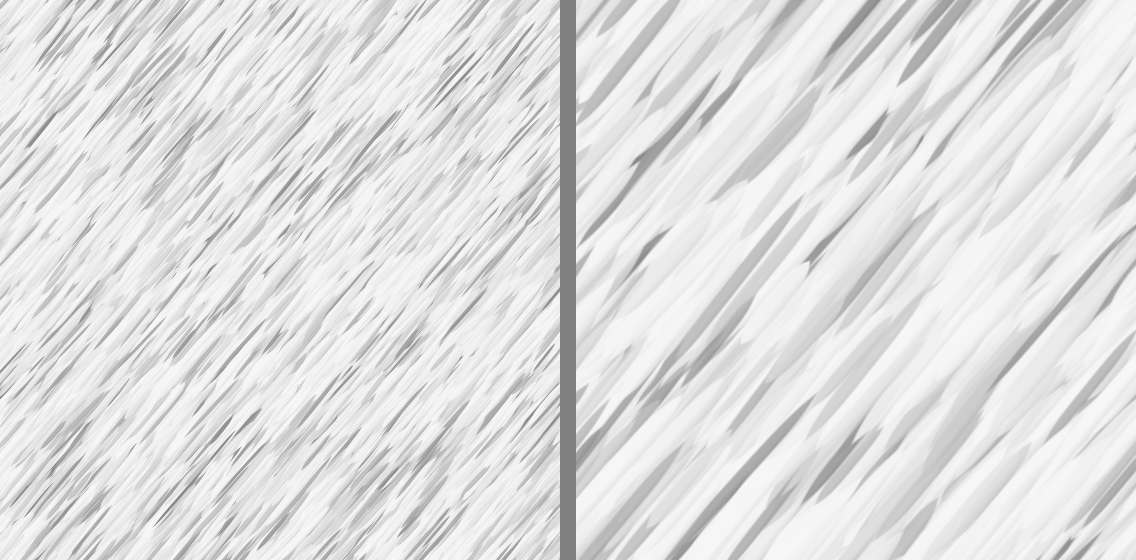
Left, the full canvas; right, a detail of the centre.
Write a three.js fragment shader that draws this texture.

```glsl
// Pale diagonal brush strokes, layered like combed fur, with thin grey accents.
varying vec2 vUv;

const float STROKE_ANGLE = 0.865;
const int LAYERS = 11;
const vec2 CELL = vec2(0.1, 0.013);          // along and across the strokes
const vec2 LAYER_SHIFT = vec2(0.037, 0.0047);
const float FEATHER = 0.0019;
const vec3 WHITE = vec3(0.967, 0.967, 0.967);
const vec3 GREY = vec3(0.535, 0.533, 0.533);
const vec3 GROUND = vec3(0.87, 0.87, 0.87);

// Four random values from a cell and a seed
vec4 hash4(vec2 cell, float seed) {
  vec4 q = fract(vec4(cell.xyx, seed) * vec4(0.1031, 0.1030, 0.0973, 0.1099));
  q += dot(q, q.wzxy + 33.33);
  return fract((q.xxyz + q.yzzw) * q.zywx);
}

// Gradient noise
float cornerSlope(vec2 corner, vec2 offset) {
  float angle = 6.2832 * hash4(corner, 91.0).x;
  return dot(vec2(cos(angle), sin(angle)), offset);
}

float gradientNoise(vec2 p) {
  vec2 i = floor(p);
  vec2 f = p - i;
  vec2 s = f * f * f * (f * (f * 6.0 - 15.0) + 10.0);
  vec2 e = vec2(0.0, 1.0);
  float low = mix(cornerSlope(i, f), cornerSlope(i + e.yx, f - e.yx), s.x);
  float high = mix(cornerSlope(i + e, f - e), cornerSlope(i + e.yy, f - e.yy), s.x);
  return mix(low, high, s.y);
}

// Coverage of a blunt, tapered stroke
float strokeMask(vec2 p, float halfLength, float halfWidth) {
  float u = p.x / halfLength;
  float edge = halfWidth * (1.0 - u * u * u * u) - abs(p.y);
  return smoothstep(-0.5 * FEATHER, 0.5 * FEATHER, edge);
}

// Paints the stroke of one cell over the colour below
vec3 paintStroke(vec3 below, vec2 p, vec2 cell, float layer) {
  vec4 place = hash4(cell, layer * 7.0 + 3.0);
  vec4 look = hash4(cell, layer * 7.0 + 6.0);
  vec2 center = (cell + place.xy) * CELL;

  // Tone follows chance and broad, drawn-out patches
  vec2 patchPoint = (center - layer * LAYER_SHIFT) * vec2(4.0, 13.0);
  float chance = clamp(look.x + 0.28 * gradientNoise(patchPoint), 0.0, 1.0);
  float darkness = chance * chance * chance * chance;

  // Darker strokes are thinner
  float halfLength = mix(0.032, 0.072, place.z);
  float halfWidth = mix(0.0065, 0.0031, darkness) * mix(0.6, 1.0, look.y);
  vec2 local = p - center;
  local.y -= (place.w - 0.5) * 0.11 * local.x;

  // A soft shadow along the lower side gives each stroke some body
  float shadow = 0.14 * smoothstep(0.1, 1.0, -local.y / halfWidth);
  vec3 color = mix(WHITE, GREY, min(darkness + shadow, 1.0));
  float opacity = mix(0.6, 0.98, look.z);
  return mix(below, color, opacity * strokeMask(local, halfLength, halfWidth));
}

// One layer of strokes; neighbouring cells may overlap
vec3 paintLayer(vec3 below, vec2 p, float layer) {
  vec2 shifted = p + layer * LAYER_SHIFT;
  vec2 home = floor(shifted / CELL);
  vec3 color = below;
  for (int y = -1; y <= 1; y++) {
    for (int x = -1; x <= 1; x++) {
      vec2 cell = home + vec2(float(x), float(y));
      color = paintStroke(color, shifted, cell, layer);
    }
  }
  return color;
}

void main() {
  vec2 along = vec2(cos(STROKE_ANGLE), sin(STROKE_ANGLE));
  vec2 across = vec2(-along.y, along.x);
  vec2 p = vec2(dot(vUv, along), dot(vUv, across));

  vec3 color = GROUND;
  for (int i = 0; i < LAYERS; i++) {
    color = paintLayer(color, p, float(i));
  }
  gl_FragColor = vec4(color, 1.0);
}
```
